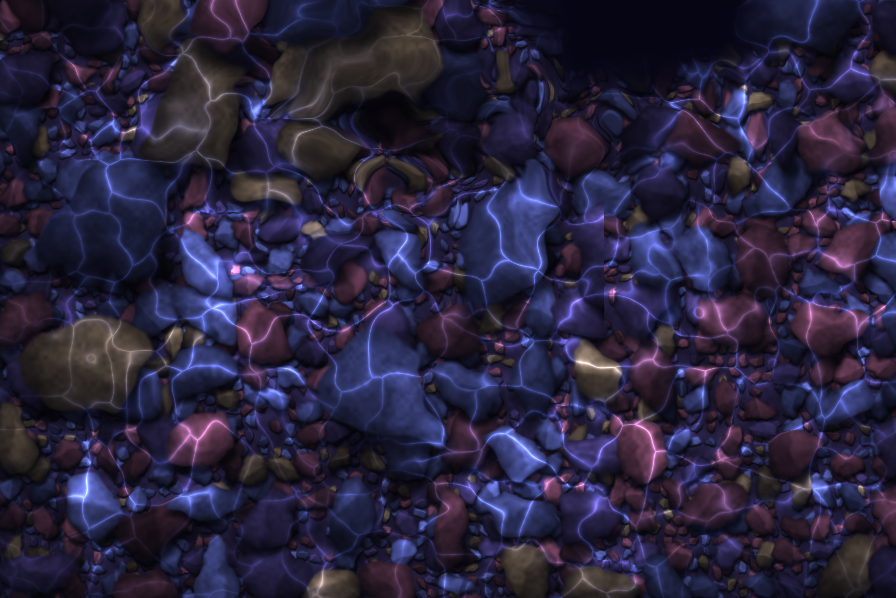
Give the GLSL for this texture, as a WebGL 1 fragment shader.

```glsl
precision highp float;
// Dark stream bed under rippling blue water: four layers of angular stones,
// from gravel to boulders, each stone casting a soft shadow below itself.
// Warped cell borders form the caustic light lines, and noise bends the view.

uniform vec2 u_resolution;

float hash(vec2 p) {
  return fract(sin(dot(p, vec2(127.1, 311.7))) * 43758.5453);
}

float noise(vec2 p) {
  vec2 i = floor(p), f = fract(p);
  f = f * f * (3.0 - 2.0 * f);
  return mix(mix(hash(i), hash(i + vec2(1.0, 0.0)), f.x),
             mix(hash(i + vec2(0.0, 1.0)), hash(i + 1.0), f.x), f.y);
}

float fbm(vec2 p) {
  float sum = 0.0, amp = 0.5;
  for (int i = 0; i < 4; i++) {
    sum += amp * noise(p);
    p = mat2(1.6, 1.2, -1.2, 1.6) * p + 7.3;
    amp *= 0.5;
  }
  return sum;
}

vec2 noise2(vec2 p) {
  return vec2(noise(p), noise(p + 31.7)) - 0.5;
}

mat2 rotation(float a) {
  return mat2(cos(a), sin(a), -sin(a), cos(a));
}

// Rounded irregular polygon: 0 at the centre, 1 on the outline
float stoneShape(vec2 q, vec2 id) {
  float turn = hash(id + 3.1) * 6.2832, sum = 0.0;
  q = rotation(turn) * q * vec2(0.8, 1.15);
  for (int k = 0; k < 7; k++) {
    float fk = float(k);
    float a = (fk + 0.7 * hash(id + fk * 1.7)) * 0.8976;
    float radius = 0.32 + 0.2 * hash(id + fk * 2.3 + 9.0);
    float e = max(dot(q, vec2(cos(a), sin(a))) / radius, 0.0);
    e *= e;
    e *= e;
    sum += e * e;
  }
  return pow(sum + 1e-6, 0.125);
}

vec3 stoneColor(float t) {
  vec3 slate = vec3(0.20, 0.225, 0.41), rust = vec3(0.26, 0.15, 0.20);
  vec3 plum = vec3(0.16, 0.135, 0.27), olive = vec3(0.27, 0.23, 0.18);
  vec3 c = mix(slate, rust, step(0.34, t));
  c = mix(c, plum, step(0.63, t));
  return mix(c, olive, step(0.87, t));
}

// Paints one layer of scattered stones over the bed
vec3 addStones(vec3 bed, vec2 p, float scale, float density) {
  vec2 g = p * scale + scale * 3.7;
  g += 0.22 * noise2(g * 2.3) + 0.07 * noise2(g * 7.0);
  vec2 cell = floor(g);
  float soft = 0.006 * scale + 0.02;
  for (int j = -1; j <= 1; j++) {
    for (int i = -1; i <= 1; i++) {
      vec2 id = cell + vec2(float(i), float(j));
      vec2 q = g - id - 0.5 - 0.5 * (vec2(hash(id), hash(id + 17.0)) - 0.5);
      if (hash(id + 41.0) > density || dot(q, q) > 1.2) continue;
      float m = stoneShape(q, id);
      float shadow = stoneShape(q + vec2(-0.04, 0.13), id);
      bed *= 1.0 - 0.75 * (1.0 - smoothstep(0.75, 1.25, shadow));
      // A tilted crease splits each stone into a bright and a dim facet
      float a = hash(id + 5.0) * 3.1416;
      float crease = dot(q, vec2(cos(a), sin(a))) + 0.3 * (hash(id + 6.0) - 0.5);
      float light = 0.72 + 0.6 * q.y + 0.3 * smoothstep(-0.05, 0.05, crease);
      light *= (0.55 + 0.75 * hash(id + 8.0)) * (1.0 - 0.4 * smoothstep(0.6, 1.05, m));
      vec3 stone = stoneColor(hash(id + 12.0)) * max(light, 0.1);
      bed = mix(bed, stone, 1.0 - smoothstep(1.0 - soft, 1.0 + soft, m));
    }
  }
  return bed;
}

// Bright lines along the borders of warped cells
float caustics(vec2 p) {
  p += 0.9 * noise2(p * 0.9) + 0.35 * noise2(p * 2.6);
  vec2 cell = floor(p);
  float near = 9.0, second = 9.0;
  for (int j = -1; j <= 1; j++) {
    for (int i = -1; i <= 1; i++) {
      vec2 id = cell + vec2(float(i), float(j));
      float d = length(id + vec2(hash(id + 2.0), hash(id + 23.0)) - p);
      second = min(second, max(near, d));
      near = min(near, d);
    }
  }
  float gap = second - near;
  return 0.7 * exp(-gap * 22.0) + 0.4 * exp(-gap * 6.0);
}

void main() {
  vec2 p = gl_FragCoord.xy / u_resolution.y;

  // Ripples bend the view most strongly near the top centre
  float ripple = exp(-dot((p - vec2(0.75, 0.9)) * vec2(2.0, 3.2), (p - vec2(0.75, 0.9)) * vec2(2.0, 3.2)));
  vec2 bent = p + (0.012 + 0.055 * ripple) * noise2(p * vec2(16.0, 20.0));

  vec3 color = vec3(0.11, 0.09, 0.18) * (0.5 + fbm(p * 30.0));
  color = addStones(color, bent, 46.0, 0.85);
  color = addStones(color, bent, 20.0, 0.75);
  color = addStones(color, bent, 9.5, 0.65);
  color = addStones(color, bent, 4.3, 0.42 - 0.16 * smoothstep(0.9, 1.3, p.x));
  color *= 0.62 + 0.55 * fbm(bent * 38.0) + 0.25 * noise(bent * 130.0);

  // Patchy caustic light, tinted blue by the water
  float patches = smoothstep(0.3, 0.7, fbm(p * 5.0 + 4.0));
  float glow = caustics(bent * 11.0 + 3.0) * (0.2 + 0.9 * patches);
  color *= 0.8 + 0.3 * patches + 1.5 * glow;
  color += vec3(0.07, 0.09, 0.22) * glow;

  // Deep pool at the upper right of centre
  vec2 pool = (bent - vec2(1.08, 1.0)) / vec2(0.23, 0.16);
  color = mix(vec3(0.015, 0.013, 0.055), color, smoothstep(0.65, 1.15, length(pool)));

  gl_FragColor = vec4(color + vec3(0.008, 0.008, 0.025), 1.0);
}
```
